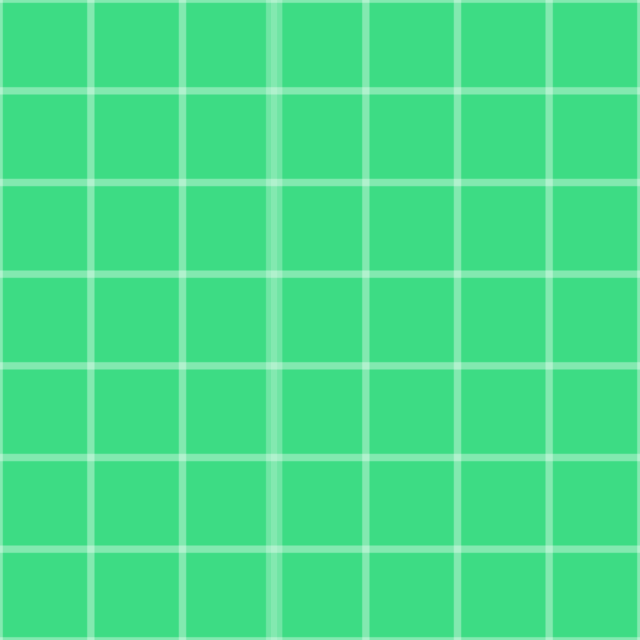
Give the GLSL for this pattern, as a Shadertoy shader.

```glsl
#define BASE_COLOR vec3(0.24, 0.863, 0.518)
#define LINE_COLOR vec3(1.0)
#define CELL_SIZE 0.14323
#define LINE_WIDTH 0.01146
#define LINE_ALPHA 0.36
#define BAND_WIDTH 0.0255
#define BAND_ALPHA 0.26
#define BAND_CELL -0.5
#define EDGE_SOFTNESS 0.0029

// Coverage of a stripe at distance d from its centre line
float stripe(float d, float width, float soft) {
    return 1.0 - smoothstep(-0.5 * soft, 0.5 * soft, d - 0.5 * width);
}

// Distance to the nearest grid line, with a cell centred on zero
float gridDistance(float p) {
    return abs(fract(p / CELL_SIZE) - 0.5) * CELL_SIZE;
}

void mainImage(out vec4 fragColor, in vec2 fragCoord) {
    float side = min(iResolution.x, iResolution.y);
    vec2 p = (fragCoord - 0.5 * iResolution.xy) / side;
    float soft = max(EDGE_SOFTNESS, 1.0 / side);

    // Thin translucent grid lines
    float vertical = LINE_ALPHA * stripe(gridDistance(p.x), LINE_WIDTH, soft);
    float horizontal = LINE_ALPHA * stripe(gridDistance(p.y), LINE_WIDTH, soft);

    // Fainter, wider band behind one vertical line
    float bandDistance = abs(p.x - BAND_CELL * CELL_SIZE);
    float band = BAND_ALPHA * stripe(bandDistance, BAND_WIDTH, soft);
    vertical = max(vertical, band);

    // Crossings brighten where both directions overlap
    vec3 color = mix(BASE_COLOR, LINE_COLOR, vertical);
    color = mix(color, LINE_COLOR, horizontal);
    fragColor = vec4(color, 1.0);
}
```
